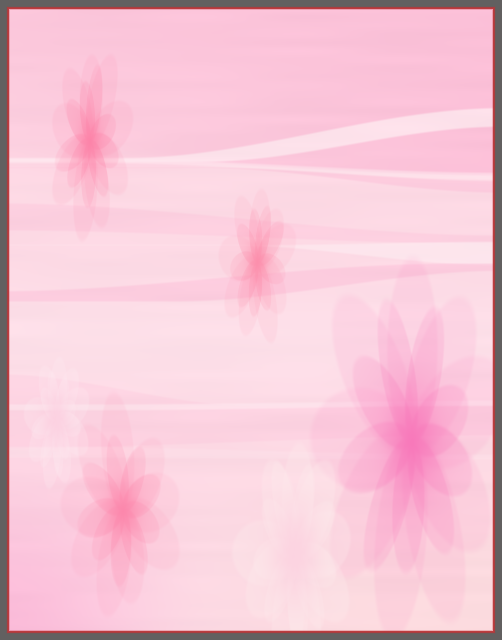
Reproduce this background procedurally as a Shadertoy shader.

```glsl
// Translucent pink and white blossoms over soft flowing ribbons, inside a thin red frame.

const vec3 ROSE  = vec3(0.985, 0.750, 0.845);
const vec3 MIST  = vec3(0.990, 0.850, 0.895);
const vec3 PALE  = vec3(0.993, 0.905, 0.932);
const vec3 CREAM = vec3(0.985, 0.855, 0.870);
const vec3 BLUSH = vec3(0.985, 0.730, 0.850);
const vec3 GREY  = vec3(0.385, 0.375, 0.375);
const vec3 RED   = vec3(0.730, 0.190, 0.200);

const float RIBBON_SOFT = 0.0022;
const float PETAL_SOFT  = 0.07;
const float FRAME_INSET = 0.0127;
const float FRAME_WIDTH = 0.0016;

// Ribbon edges: height at left, height at right, x where the sweep starts, x where it ends
const int RIBBONS = 9;
const vec4 TOP_EDGE[RIBBONS] = vec4[](
    vec4(0.753, 0.831, 0.25, 1.0), vec4(0.751, 0.730, 0.20, 1.0),
    vec4(0.738, 0.717, 0.40, 1.0), vec4(0.682, 0.632, 0.00, 1.0),
    vec4(0.617, 0.622, 0.50, 1.0), vec4(0.545, 0.588, 0.00, 0.9),
    vec4(0.415, 0.366, 0.00, 0.5), vec4(0.368, 0.374, 0.20, 1.0),
    vec4(0.302, 0.290, 0.10, 0.9));
const vec4 LOW_EDGE[RIBBONS] = vec4[](
    vec4(0.747, 0.802, 0.40, 1.0), vec4(0.745, 0.719, 0.20, 1.0),
    vec4(0.738, 0.699, 0.40, 1.0), vec4(0.640, 0.619, 0.00, 1.0),
    vec4(0.617, 0.585, 0.45, 1.0), vec4(0.529, 0.577, 0.35, 1.0),
    vec4(0.300, 0.320, 0.00, 1.0), vec4(0.359, 0.366, 0.20, 1.0),
    vec4(0.285, 0.282, 0.10, 0.9));
// Ribbon tone (0 rose, 1 pale) and opacity
const vec2 RIBBON_TONE[RIBBONS] = vec2[](
    vec2(1.0, 0.85), vec2(1.0, 0.55), vec2(0.0, 0.55),
    vec2(0.0, 0.38), vec2(1.0, 0.90), vec2(0.1, 0.65),
    vec2(0.0, 0.28), vec2(1.0, 0.65), vec2(1.0, 0.30));

// Blossoms: centre and radii; tint and strength; the pale ones come last
const int BLOSSOMS = 6;
const int FIRST_PALE = 4;
const vec4 PLACE[BLOSSOMS] = vec4[](
    vec4(0.179, 0.779, 0.085, 0.145), vec4(0.513, 0.590, 0.075, 0.132),
    vec4(0.245, 0.203, 0.118, 0.170), vec4(0.820, 0.312, 0.185, 0.295),
    vec4(0.113, 0.345, 0.063, 0.108), vec4(0.588, 0.134, 0.115, 0.190));
const vec4 TINT[BLOSSOMS] = vec4[](
    vec4(0.99, 0.50, 0.65, 1.00), vec4(0.99, 0.54, 0.66, 0.90),
    vec4(0.99, 0.51, 0.66, 0.90), vec4(0.97, 0.45, 0.72, 0.95),
    vec4(0.99, 0.93, 0.95, 0.80), vec4(0.99, 0.93, 0.93, 1.00));

float hash(float n) { return fract(sin(n * 12.9898) * 43758.5453); }

float noise(vec2 p) {
    vec2 i = floor(p), f = fract(p);
    f = f * f * (3.0 - 2.0 * f);
    float n = i.x + i.y * 57.0;
    return mix(mix(hash(n), hash(n + 1.0), f.x),
               mix(hash(n + 57.0), hash(n + 58.0), f.x), f.y);
}

float sweep(float x, vec4 e) { return mix(e.x, e.y, smoothstep(e.z, e.w, x)); }

float above(float y, float edge) {
    return smoothstep(-RIBBON_SOFT, RIBBON_SOFT, y - edge);
}

// Ellipse that starts at the origin and points along the angle
float petal(vec2 d, float angle, float size, float width) {
    float c = cos(angle), s = sin(angle);
    vec2 q = vec2(c * d.x + s * d.y, c * d.y - s * d.x);
    float e = length(vec2(q.x / (0.5 * size) - 1.0, q.y / width));
    return 1.0 - smoothstep(1.0 - PETAL_SOFT, 1.0 + PETAL_SOFT, e);
}

vec3 background(vec2 uv) {
    vec3 sky = mix(ROSE, MIST, 0.30 * (1.0 - uv.x) + 0.35 * smoothstep(1.0, 0.75, uv.y) * (1.0 - uv.x));
    vec3 low = mix(MIST, PALE, 0.45 * exp(-pow((uv.y - 0.47) / 0.09, 2.0)));
    low = mix(low, CREAM, smoothstep(0.4, 0.0, uv.y) * smoothstep(0.2, 0.9, uv.x));
    low = mix(low, BLUSH, 0.95 * smoothstep(0.36, 0.02, uv.y) * smoothstep(0.45, 0.0, uv.x));
    float horizon = sweep(uv.x, vec4(0.748, 0.726, 0.2, 1.0));
    float blur = mix(0.05, RIBBON_SOFT, smoothstep(0.1, 0.5, uv.x));
    vec3 col = mix(low, sky, smoothstep(-blur, blur, uv.y - horizon));
    for (int i = 0; i < RIBBONS; i++) {
        float mask = above(uv.y, sweep(uv.x, LOW_EDGE[i])) * (1.0 - above(uv.y, sweep(uv.x, TOP_EDGE[i])));
        col = mix(col, mix(ROSE, PALE, RIBBON_TONE[i].x), mask * RIBBON_TONE[i].y);
    }
    return col + 0.018 * (noise(uv * vec2(5.0, 75.0)) - 0.5);
}

vec3 blossom(vec3 col, vec2 d, vec4 tint, bool pale, float seed) {
    float r = length(d);
    if (r > 1.3) return col;
    // Broad faint petals behind, narrow strong ones in front
    for (int i = 0; i < 18; i++) {
        float k = float(i), h = hash(k + seed * 31.7);
        bool front = i >= 9;
        float angle = (k + 0.5 * h) * 6.28319 / 9.0 + (front ? 0.3 : 0.0);
        float size = (front ? 0.62 : 0.86) + 0.24 * h;
        float mask = petal(d, angle, size, front ? 0.17 : 0.27);
        float alpha = front ? 0.30 * (1.0 - 0.7 * r) : 0.11;
        if (pale) alpha = 0.12 + 0.18 * r;
        col = mix(col, tint.rgb, mask * alpha * tint.a);
    }
    vec3 heart = pale ? mix(ROSE, MIST, 0.3) : tint.rgb;
    return mix(col, heart, 0.6 * exp(-r * r * (pale ? 7.0 : 18.0)));
}

void mainImage(out vec4 fragColor, in vec2 fragCoord) {
    vec2 uv = fragCoord / iResolution.xy;
    vec3 col = background(uv);
    for (int i = 0; i < BLOSSOMS; i++)
        col = blossom(col, (uv - PLACE[i].xy) / PLACE[i].zw, TINT[i], i >= FIRST_PALE, float(i + 1));

    // Frame: red line with grey outside, measured in canvas heights
    vec2 rim = min(fragCoord, iResolution.xy - fragCoord) / iResolution.y;
    float inside = min(rim.x, rim.y) - FRAME_INSET;
    float pixel = 1.0 / iResolution.y;
    col = mix(GREY, col, smoothstep(-pixel, pixel, inside));
    col = mix(col, RED, 1.0 - smoothstep(FRAME_WIDTH - pixel, FRAME_WIDTH + pixel, abs(inside)));
    fragColor = vec4(clamp(col, 0.0, 1.0), 1.0);
}
```
